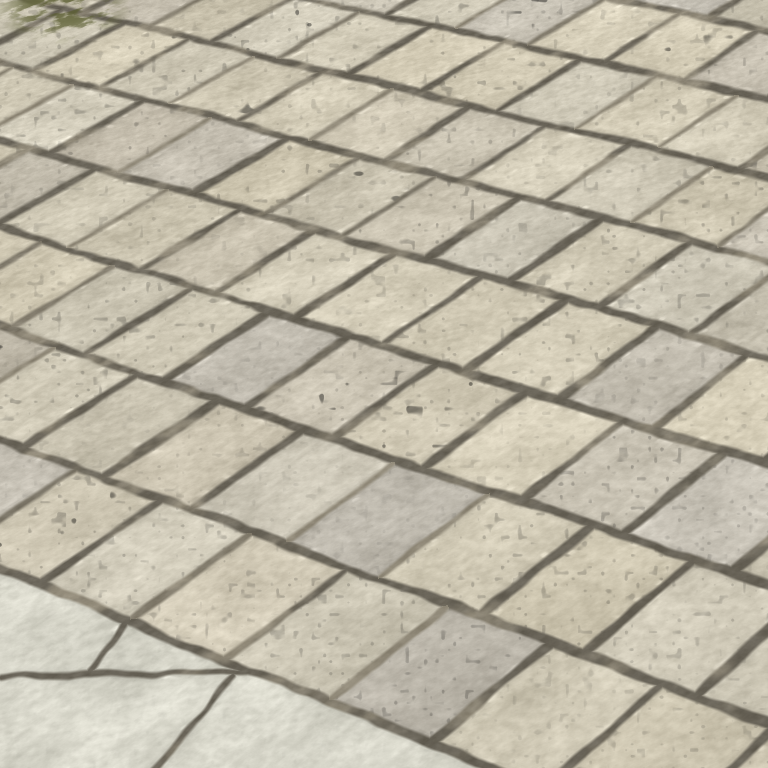
Write a Shadertoy shader that draws this texture.

```glsl
#define ROW_JOINT 0.043
#define CROSS_JOINT 0.036
#define ROW_SHIFT 0.69
#define EDGE_BLUR 0.0026
#define LAST_ROW 5.0
#define GRAIN 0.13
#define BRICK vec3(0.815, 0.788, 0.71)
#define GREY_BRICK vec3(0.755, 0.73, 0.675)
#define SLAB vec3(0.84, 0.835, 0.785)
#define JOINT vec3(0.41, 0.39, 0.345)
#define SAND vec3(0.60, 0.57, 0.50)
#define MOSS vec3(0.36, 0.37, 0.20)

float hash(vec2 p) {
    return fract(sin(dot(p, vec2(127.1, 311.7))) * 43758.5453);
}

float noise(vec2 p) {
    vec2 i = floor(p), f = fract(p);
    f = f * f * (3.0 - 2.0 * f);
    return mix(mix(hash(i), hash(i + vec2(1, 0)), f.x),
               mix(hash(i + vec2(0, 1)), hash(i + vec2(1, 1)), f.x), f.y);
}

float fbm(vec2 p) {
    float sum = 0.0, amp = 0.5;
    for (int i = 0; i < 4; i++) {
        sum += amp * noise(p);
        p = p * 2.03 + 17.3;
        amp *= 0.5;
    }
    return sum / 0.9375;
}

float segment(vec2 p, vec2 a, vec2 b) {
    vec2 d = b - a;
    return length(p - a - d * clamp(dot(p - a, d) / dot(d, d), 0.0, 1.0));
}

float toInteger(float x) {
    return abs(fract(x + 0.5) - 0.5);
}

// Canvas length of one unit of a paving coordinate
float unitLength(float x) {
    return 1.0 / (length(vec2(dFdx(x), dFdy(x))) * iResolution.y);
}

void mainImage(out vec4 fragColor, in vec2 fragCoord) {
    vec2 p = fragCoord / iResolution.xy;
    p.y = 1.0 - p.y;

    // Perspective: pave.x runs along the rows, pave.y counts them
    float depth = 0.0911 + 0.055 * p.y + 0.0072 * p.x;
    vec2 pave = vec2(0.761 * p.x + 1.277 * p.y - 0.509,
                     p.y - 0.2604 * p.x - 0.0807) / depth;
    vec2 scale = vec2(unitLength(pave.x), unitLength(pave.y));

    // Slightly uneven laying, each row shifted against the last
    vec2 laid = pave + 0.04 * (vec2(noise(pave * 0.9), noise(pave * 0.9 + 40.0)) - 0.5);
    laid += 0.022 * (vec2(noise(pave * 6.0), noise(pave * 6.0 + 80.0)) - 0.5);
    float row = floor(laid.y);
    float along = laid.x - ROW_SHIFT * row;
    along += 0.06 * (hash(vec2(floor(along + 0.5), row)) - 0.5);
    vec2 id = vec2(floor(along), row);
    bool isSlab = laid.y > LAST_ROW;
    if (isSlab) id = vec2(0.0);

    // Signed distance to the joints, of uneven width
    float wear = 0.5 + fbm(pave * 2.5 + 9.0);
    float jointId = hash(vec2(floor(along + 0.5), row) + 5.0);
    float crossWidth = CROSS_JOINT * mix(0.7, 1.25, jointId);
    float rowGap = toInteger(laid.y) * scale.y - ROW_JOINT * depth * wear;
    float crossGap = toInteger(along) * scale.x - crossWidth * depth * wear;
    float gap = min(rowGap, crossGap);
    if (isSlab) {
        vec2 q = p + 0.006 * (vec2(noise(p * 35.0), noise(p * 35.0 + 20.0)) - 0.5);
        float crack = segment(q, vec2(0.0, 0.880), vec2(0.36, 0.874));
        crack = min(crack, segment(q, vec2(0.118, 0.875), vec2(0.170, 0.805)));
        crack = min(crack, segment(q, vec2(0.305, 0.880), vec2(0.195, 1.01)));
        gap = min((laid.y - LAST_ROW) * scale.y - ROW_JOINT * depth * wear,
                  crack - 0.0045 * wear);
    }

    // Stone tone, blotches and grain
    float greyness = smoothstep(0.5, 1.0, hash(id + 31.0));
    vec3 stone = mix(BRICK, GREY_BRICK, greyness);
    stone += 0.055 * (hash(id) - 0.45);
    stone += vec3(0.01, 0.0, -0.02) * (hash(id + 63.0) - 0.5);
    if (isSlab) stone = SLAB;
    vec2 grainPos = pave + id * 3.7;
    stone += 0.15 * (fbm(grainPos * 2.6) - 0.48);
    stone += GRAIN * (fbm(grainPos * 19.0) - 0.5);

    // Small dark pits and pale chips
    float pitted = isSlab ? 0.1 : 0.3 + 0.7 * hash(id + 11.0);
    float pit = smoothstep(0.76, 0.95, noise(p * 130.0 + 3.0));
    stone *= 1.0 - 0.20 * pitted * pit;
    float hole = smoothstep(0.90, 0.97, noise(p * 62.0 + 51.0));
    stone *= 1.0 - 0.40 * step(0.85, hash(id + 19.0)) * hole;
    float rim = 1.0 - smoothstep(0.0, 0.010, gap);
    stone += 0.12 * rim * smoothstep(0.70, 0.95, noise(pave * 11.0 + 70.0));
    stone *= 1.0 - 0.08 * rim * fbm(pave * 5.0);

    // Dirt and sand in the joints, moss in the far corner
    float sandy = 0.9 * smoothstep(0.45, 0.80, fbm(pave * 3.0 + 23.0));
    sandy = max(sandy, 0.8 * smoothstep(0.4, 0.1, jointId) * step(crossGap, rowGap));
    vec3 fill = mix(JOINT, SAND, sandy) + 0.14 * (fbm(pave * 14.0) - 0.5);
    float moss = 1.0 - smoothstep(0.03, 0.09, length((p - vec2(0.08, 0.01)) * vec2(0.9, 1.7)));
    moss *= smoothstep(0.35, 0.6, fbm(pave * 6.0 + 12.0));

    float cover = smoothstep(-EDGE_BLUR, EDGE_BLUR, gap);
    vec3 color = mix(fill, stone, cover);
    color = mix(color, MOSS, 0.8 * moss);
    fragColor = vec4(clamp(color, 0.0, 1.0), 1.0);
}
```
